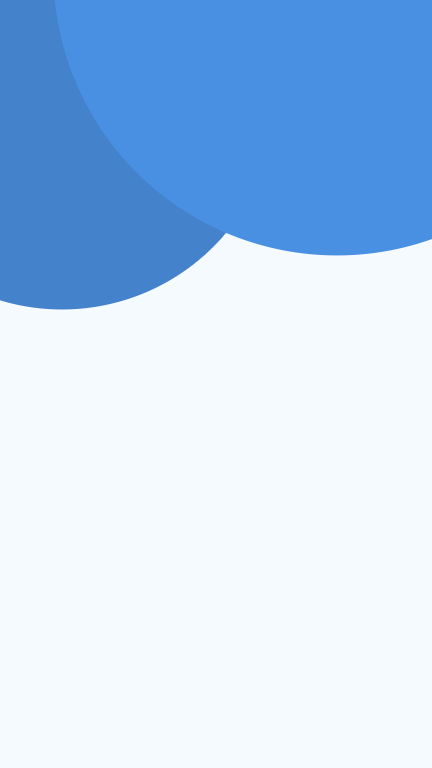
This background is drawn by a WebGL 1 fragment shader. Its source:

```glsl
precision highp float;

uniform vec2 u_resolution;

// Antialiased disc coverage, one pixel wide at the rim
float disc(vec2 point, vec2 center, float radius) {
    float signedDistance = length(point - center) - radius;
    return clamp(0.5 - signedDistance * u_resolution.x, 0.0, 1.0);
}

void main() {
    // Units of canvas width, measured from the top left corner, y up
    vec2 point = (gl_FragCoord.xy - vec2(0.0, u_resolution.y)) / u_resolution.x;

    vec3 paleSky = vec3(0.961, 0.980, 1.0);
    vec3 deepBlue = vec3(0.267, 0.510, 0.796);
    vec3 brightBlue = vec3(0.290, 0.565, 0.886);

    // Rear disc at the left, then the larger front disc at the right
    vec3 color = mix(paleSky, deepBlue, disc(point, vec2(0.1435, -0.221), 0.4954));
    color = mix(color, brightBlue, disc(point, vec2(0.780, 0.065), 0.6563));

    gl_FragColor = vec4(color, 1.0);
}
```
